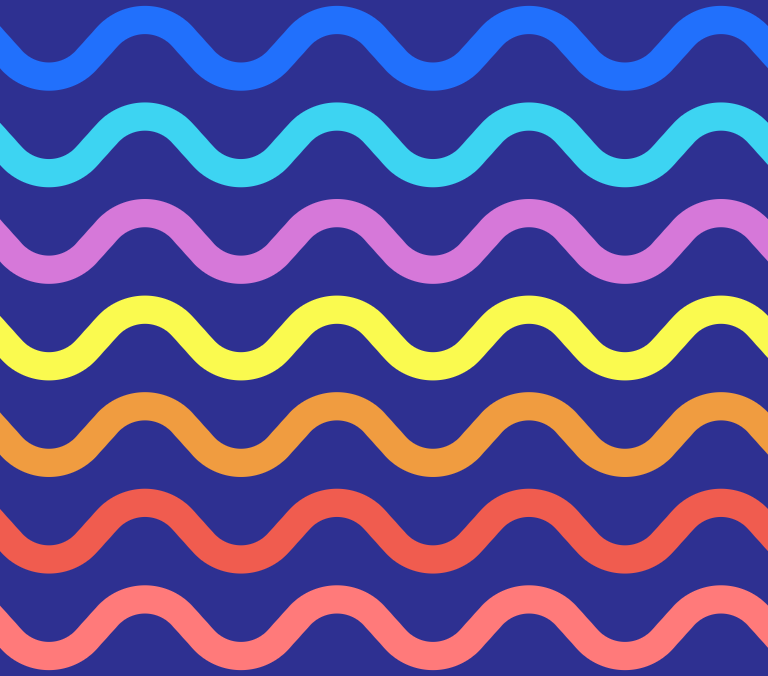
This pattern is drawn by a Shadertoy shader. Its source:

```glsl
// Seven rows of coloured wavy stripes on a deep indigo ground.
#define WAVES 4.0          // wave periods across
#define ROWS 7.0           // stripes down
#define ROW_HEIGHT 0.503   // row spacing, in wavelengths
#define CREST 0.755        // position of the first crest, in wavelengths
#define AMPLITUDE 0.1474   // centre line height, in wavelengths
#define HALF_WIDTH 0.0735  // half the stroke width, in wavelengths
#define SLOPE 0.838        // steepest angle of the wave, in radians
#define GROUND vec3(0.180, 0.190, 0.570)

// Distance to a wave of round arcs joined by straight slopes, period 1.
float waveDistance(vec2 p) {
    // Fold to the quarter period between a crest and the midline.
    p.x = abs(fract(p.x + 0.5) - 0.5);
    if (p.x > 0.25) p = vec2(0.5 - p.x, -p.y);

    // Radius that makes arc and slope meet smoothly.
    vec2 normal = vec2(sin(SLOPE), cos(SLOPE));
    float radius = (0.25 * normal.x - AMPLITUDE * normal.y) / (1.0 - normal.y);

    vec2 q = p - vec2(0.0, AMPLITUDE - radius);
    bool onArc = atan(q.x, q.y) < SLOPE;
    return abs((onArc ? length(q) : dot(q, normal)) - radius);
}

// Stripe colours, counted from the bottom row.
vec3 stripeColor(int row) {
    vec3 palette[7] = vec3[7](
        vec3(1.00, 0.48, 0.48),  // pink
        vec3(0.94, 0.36, 0.31),  // red
        vec3(0.94, 0.61, 0.25),  // orange
        vec3(0.98, 0.98, 0.31),  // yellow
        vec3(0.84, 0.47, 0.85),  // orchid
        vec3(0.24, 0.83, 0.95),  // cyan
        vec3(0.13, 0.44, 0.99)); // blue
    return palette[row % 7];
}

void mainImage(out vec4 fragColor, in vec2 fragCoord) {
    vec2 uv = fragCoord / iResolution.xy;

    // Each row holds one stripe, centred on its midline.
    float rowPosition = uv.y * ROWS;
    vec2 p = vec2(uv.x * WAVES - CREST, (fract(rowPosition) - 0.5) * ROW_HEIGHT);

    // Soften the stroke edge over about one pixel.
    float pixel = max(WAVES / iResolution.x, ROWS * ROW_HEIGHT / iResolution.y);
    float stroke = clamp(0.5 + (HALF_WIDTH - waveDistance(p)) / pixel, 0.0, 1.0);

    vec3 color = mix(GROUND, stripeColor(int(rowPosition)), stroke);
    fragColor = vec4(color, 1.0);
}
```
